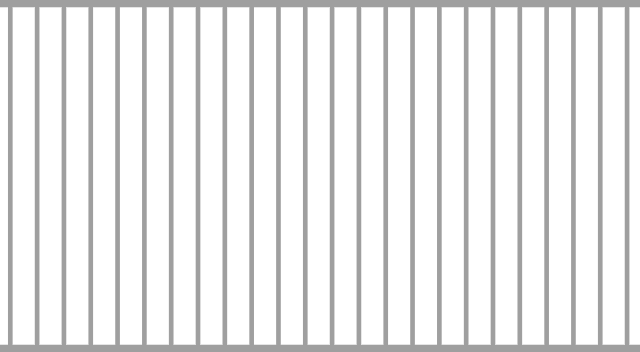
Write a Shadertoy shader that draws this pattern.

```glsl
// Draws a flat grey barred panel on white: 24 evenly spaced upright bars
// between a thin rail along the top edge and one along the bottom edge.
// Bars repeat by fract; each edge is smoothed over one pixel of coverage.

const vec3 PAPER = vec3(1.0);
const vec3 STEEL = vec3(0.624);

// Lengths are fractions of the canvas width
const float BAR_PITCH = 0.0419;
const float FIRST_BAR = 0.0161;
const float BAR_WIDTH = 0.0073;

// Fraction of the canvas height
const float RAIL_HEIGHT = 0.0207;

// Signed distance to the nearest of a row of upright bars
float barDistance(float x, float pitch, float first, float width) {
    float offset = (fract((x - first) / pitch + 0.5) - 0.5) * pitch;
    return abs(offset) - 0.5 * width;
}

// Signed distance to the rails at the lower and upper edges
float railDistance(float y, float canvasHeight, float thickness) {
    return min(y, canvasHeight - y) - thickness;
}

// Share of a pixel covered by a shape
float coverage(float dist, float pixel) {
    return clamp(0.5 - dist / pixel, 0.0, 1.0);
}

void mainImage(out vec4 fragColor, in vec2 fragCoord) {
    float pixel = 1.0 / iResolution.x;
    vec2 p = fragCoord * pixel;
    float canvasHeight = iResolution.y * pixel;

    float bars = barDistance(p.x, BAR_PITCH, FIRST_BAR, BAR_WIDTH);
    float rails = railDistance(p.y, canvasHeight, RAIL_HEIGHT * canvasHeight);

    // Union of bars and rails over the paper
    float steel = coverage(min(bars, rails), pixel);
    fragColor = vec4(mix(PAPER, STEEL, steel), 1.0);
}
```
